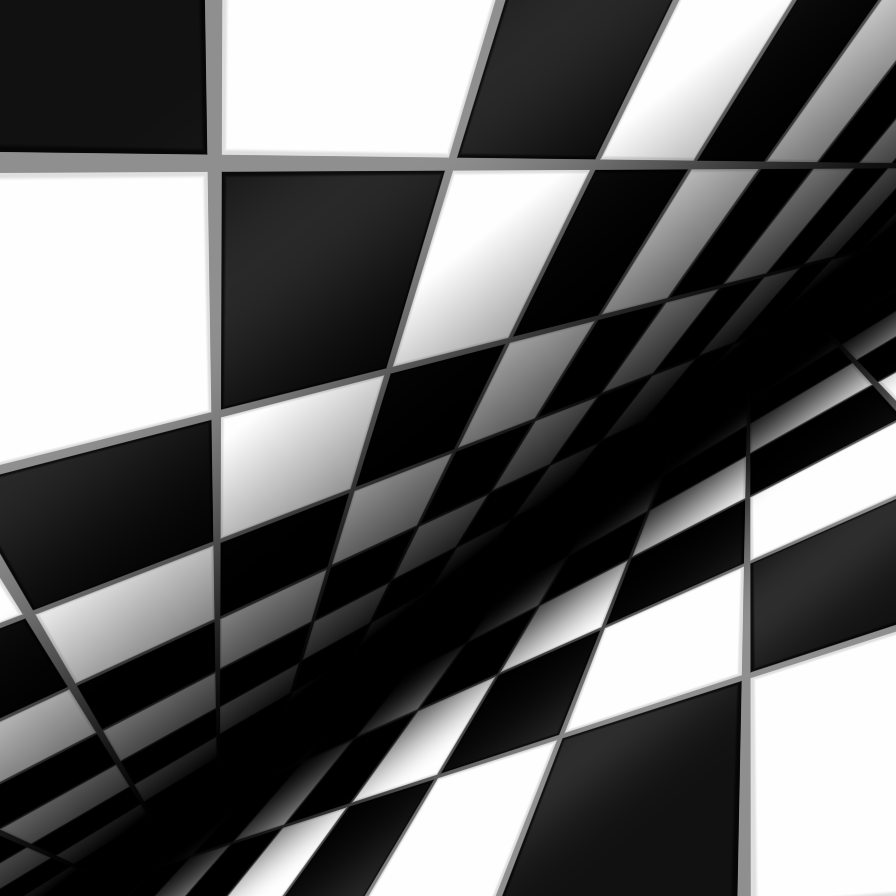
A WebGL 2 fragment shader for this background:

```glsl
#version 300 es
precision highp float;

uniform vec2 u_resolution;
out vec4 outColor;

const float WHITE_TILE = 0.995;
const float GROUT_GRAY = 0.56;
const float GROUT_HALF = 0.023;

float cross2(vec2 a, vec2 b) {
    return a.x * b.y - a.y * b.x;
}

// Unscaled plane coordinates from two vanishing points and an origin
vec2 pencil(vec2 p, vec2 vanishA, vec2 vanishB, vec2 origin) {
    float horizon = cross2(p - vanishA, vanishB - vanishA);
    return vec2(cross2(p - vanishA, origin - vanishA),
                cross2(p - vanishB, origin - vanishB)) / horizon;
}

// Plane coordinates scaled so that the given corner lies at (1, 1)
vec2 planeCoord(vec2 p, vec2 vanishA, vec2 vanishB, vec2 origin, vec2 corner) {
    return pencil(p, vanishA, vanishB, origin) / pencil(corner, vanishA, vanishB, origin);
}

// Signed height above the dark diagonal fold
float foldHeight(vec2 p) {
    return p.y - 0.3542 - 0.79 * (p.x - 0.5638);
}

float bell(float x, float center, float width) {
    float t = (x - center) / width;
    return exp(-t * t);
}

// Faint mottling of the tile surface
float mottle(vec2 p) {
    float sum = 0.0;
    float amplitude = 0.5;
    for (int i = 0; i < 4; i++) {
        p = mat2(0.8, 0.6, -0.6, 0.8) * p * 1.9;
        sum += amplitude * sin(p.x + 1.3 * sin(p.y)) * sin(p.y + float(i));
        amplitude *= 0.6;
    }
    return sum;
}

// Coverage of a band around a line, from its distance and the pixel footprint
float band(float dist, float halfWidth, float footprint) {
    return 1.0 - smoothstep(halfWidth - 0.6 * footprint, halfWidth + 0.6 * footprint, dist);
}

float gridBand(vec2 dist, float halfWidth, vec2 footprint) {
    return max(band(dist.x, halfWidth, footprint.x), band(dist.y, halfWidth, footprint.y));
}

void main() {
    vec2 p = gl_FragCoord.xy / u_resolution;
    float height = foldHeight(p);
    bool upper = height > 0.0;
    float depth = abs(height);

    // Two facing planes
    vec2 upperCoord = planeCoord(p, vec2(0.2448, -0.0391), vec2(1.3307, 0.8138),
                                 vec2(0.2396, 0.8177), vec2(0.4336, 0.5859));
    vec2 lowerCoord = planeCoord(p, vec2(0.8372, 0.7214), vec2(-0.1979, -0.0885),
                                 vec2(0.8327, 0.2448), vec2(0.6732, 0.2995));
    vec2 coord = upper ? upperCoord : lowerCoord;
    vec2 footprint = max(fwidth(coord), vec2(1e-5));

    // Checker parity and distance to the nearest grid lines
    vec2 cell = floor(coord);
    float parity = mod(cell.x + cell.y + (upper ? 0.0 : 1.0), 2.0);
    vec2 lineDist = 0.5 - abs(fract(coord) - 0.5);

    // Light falling off into the fold
    float whiteLight = upper ? pow(clamp((depth - 0.052) / 0.35, 0.0, 1.0), 0.85)
                             : smoothstep(0.015, 0.145, depth);
    float sheen = upper ? 0.1 * bell(depth, 0.56, 0.14) : 0.12 * bell(depth, 0.255, 0.075);
    float blackLight = sheen + 0.065 * (upper ? smoothstep(0.2, 0.65, depth)
                                              : smoothstep(0.1, 0.3, depth));
    float groutLight = GROUT_GRAY * (upper ? smoothstep(0.025, 0.55, depth)
                                           : smoothstep(0.0, 0.27, depth));

    // Tile faces with shaded rims
    float grain = 1.0 + 0.025 * mottle(p * 22.0) * (1.0 - whiteLight);
    float tile = mix(blackLight, WHITE_TILE * whiteLight * grain, parity);
    float rim = gridBand(lineDist, GROUT_HALF + 0.013, footprint + 0.008);
    tile *= 1.0 - rim * mix(0.65, 0.12, parity);

    // Grout lines
    float grout = gridBand(lineDist, upper ? GROUT_HALF : 0.019, footprint);
    float shade = mix(tile, groutLight, grout);
    outColor = vec4(vec3(clamp(shade, 0.0, 1.0)), 1.0);
}
```
